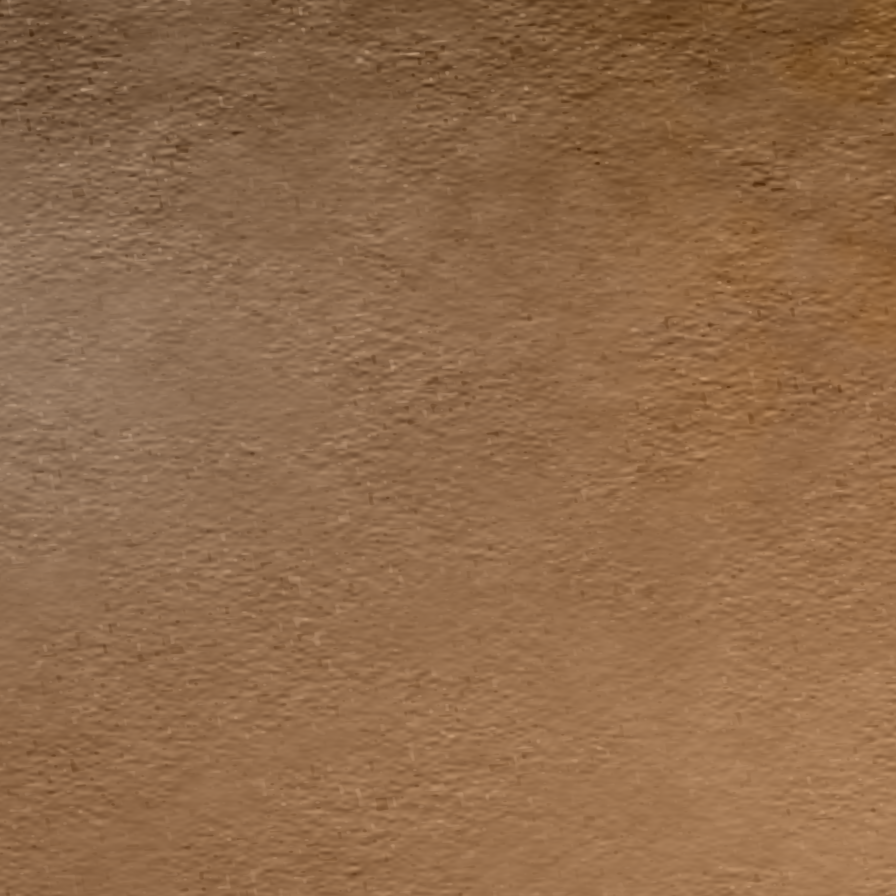
Give the GLSL for this texture, as a Shadertoy shader.

```glsl
// Draws a weathered tan earthen surface with fine horizontal grain and soft stains.

// Broad colours: left and right ends of three horizontal bands
const vec3 TOP_LEFT     = vec3(0.455, 0.342, 0.245);
const vec3 TOP_RIGHT    = vec3(0.480, 0.335, 0.195);
const vec3 MIDDLE_LEFT  = vec3(0.562, 0.443, 0.342);
const vec3 MIDDLE_RIGHT = vec3(0.578, 0.412, 0.272);
const vec3 BOTTOM_LEFT  = vec3(0.555, 0.403, 0.275);
const vec3 BOTTOM_RIGHT = vec3(0.660, 0.490, 0.340);
const vec3 OCHRE_TINT   = vec3(0.024, 0.008, -0.020);
const vec3 HAZE_TINT    = vec3(0.010, 0.018, 0.026);

// Grain and stains, in cells per canvas
const vec2 GRAIN_CELLS = vec2(92.0, 190.0);
const vec2 FIBRE_CELLS = vec2(85.0, 220.0);
const vec2 STAIN_CELLS = vec2(4.0, 6.0);
const vec2 LIGHT_STEP  = vec2(-0.0008, 0.0038);
const float RELIEF = 0.175;
const float FIBRE_CONTRAST = 0.048;
const float FLECK_CONTRAST = 0.090;
const float STAIN_CONTRAST = 0.085;

float hash(vec2 cell) {
    uvec2 q = uvec2(ivec2(cell) + 32768) * uvec2(1597334673u, 3812015801u);
    uint n = (q.x ^ q.y) * 1597334673u;
    n = (n ^ (n >> 15)) * 2246822519u;
    n ^= n >> 13;
    return float(n >> 8) / 16777216.0;
}

float valueNoise(vec2 p) {
    vec2 cell = floor(p);
    vec2 f = fract(p);
    f = f * f * (3.0 - 2.0 * f);
    float low  = mix(hash(cell), hash(cell + vec2(1, 0)), f.x);
    float high = mix(hash(cell + vec2(0, 1)), hash(cell + vec2(1, 1)), f.x);
    return mix(low, high, f.y);
}

float fbm(vec2 p) {
    float sum = 0.0;
    float weight = 0.5;
    for (int octave = 0; octave < 5; octave++) {
        sum += weight * valueNoise(p);
        p = mat2(1.6, 0.5, -0.5, 1.8) * p + 17.3;
        weight *= 0.5;
    }
    return sum / 0.96875;
}

// Small raised crumbs: three layers tilted apart so that rows do not line up
float grainHeight(vec2 uv) {
    vec2 p = uv * GRAIN_CELLS;
    float coarse = valueNoise(mat2(0.98, 0.22, -0.20, 0.98) * p * 0.7);
    float medium = valueNoise(mat2(0.98, -0.25, 0.22, 0.98) * p + 37.0);
    float fine = valueNoise(mat2(1.0, 0.08, -0.1, 1.0) * p * 1.4 + 71.0);
    return 0.4 * coarse + 0.5 * medium + 0.45 * fine;
}

vec3 baseColour(vec2 uv) {
    float across = smoothstep(-0.1, 1.1, uv.x);
    vec3 top = mix(TOP_LEFT, TOP_RIGHT, across);
    vec3 middle = mix(MIDDLE_LEFT, MIDDLE_RIGHT, across);
    vec3 bottom = mix(BOTTOM_LEFT, BOTTOM_RIGHT, across);
    vec3 colour = mix(bottom, middle, smoothstep(0.08, 0.62, uv.y));
    return mix(colour, top, smoothstep(0.58, 1.02, uv.y));
}

void mainImage(out vec4 fragColor, in vec2 fragCoord) {
    vec2 uv = fragCoord / iResolution.xy;
    vec3 colour = baseColour(uv);

    // Stains: stronger and more ochre towards the upper right
    float rough = smoothstep(0.45, 1.05, uv.y + 0.25 * uv.x);
    float stain = fbm(uv * STAIN_CELLS + 5.0) - 0.5;
    float blotch = fbm(uv * STAIN_CELLS * 5.0 + 90.0) - 0.5;
    colour += STAIN_CONTRAST * mix(0.45, 1.1, rough) * (0.7 * stain + 1.2 * blotch);
    float ochre = smoothstep(0.42, 0.68, fbm(uv * 11.0 + 31.0));
    colour += OCHRE_TINT * ochre * smoothstep(0.5, 1.0, uv.x) * smoothstep(0.3, 0.6, uv.y);

    // Pale haze at the left edge
    vec2 fromHaze = (uv - vec2(0.0, 0.56)) / vec2(0.28, 0.22);
    colour += HAZE_TINT * exp(-dot(fromHaze, fromHaze));

    // Relief lit from above, gathered in patches
    float patches = smoothstep(0.32, 0.66, fbm(uv * vec2(12.0, 18.0) + 53.0));
    float strength = mix(0.4, 1.0, patches) * mix(0.85, 1.3, rough);
    float slope = grainHeight(uv - 0.5 * LIGHT_STEP) - grainHeight(uv + 0.5 * LIGHT_STEP);
    colour += RELIEF * strength * slope * vec3(1.0, 0.95, 0.85);

    // Thin horizontal fibres
    float fibre = valueNoise(mat2(1.0, 0.12, -0.06, 1.0) * (uv * FIBRE_CELLS)) - 0.5;
    colour += FIBRE_CONTRAST * mix(0.5, 1.0, strength) * fibre;

    // Sparse pale flecks and dark pits
    float speck = valueNoise(mat2(1.0, -0.1, 0.1, 1.0) * (uv * vec2(105.0, 170.0)) + 13.0);
    float fleck = smoothstep(0.80, 1.0, speck) - smoothstep(0.20, 0.0, speck);
    colour += FLECK_CONTRAST * strength * fleck;

    fragColor = vec4(clamp(colour, 0.0, 1.0), 1.0);
}
```
